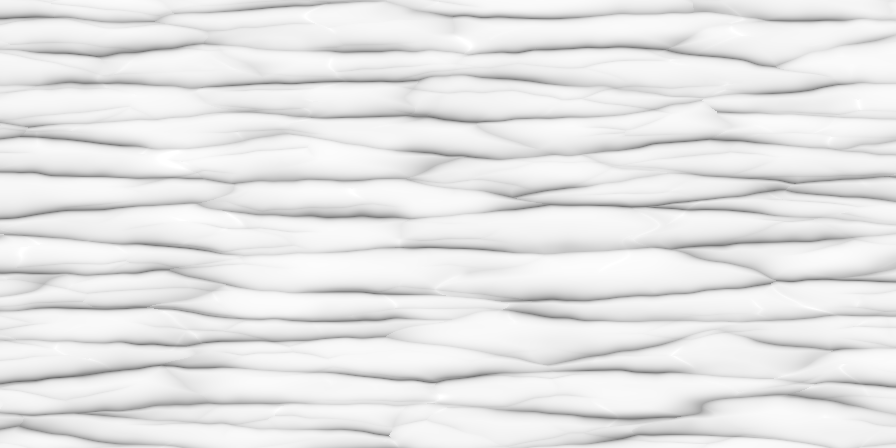
A Shadertoy shader for this texture:

```glsl
// Pale stacked strata: long lens-shaped pillows with fine grey creases.
// Stretched, warped Voronoi cells are shaded by the distance to each border,
// with a wide shadow on each underside and a narrow one on each top.

#define ROWS 13.5          // cells per canvas height
#define COLUMNS 1.9        // cells per length of one canvas height
#define ROW_JITTER 0.78    // vertical scatter of the cell centres
#define UNDER_WIDTH 0.088  // shadow reach on the underside of a pillow
#define TOP_WIDTH 0.034    // shadow reach on the top of a pillow
#define FAINT_CREASE 0.14
#define DEEP_CREASE 0.50
#define FACET_DEPTH 0.08   // strength of the small inner wrinkles
#define BASE_WHITE 0.985

vec2 hash2(vec2 p) {
    vec3 h = fract(p.xyx * vec3(0.1031, 0.1030, 0.0973));
    h += dot(h, h.yzx + 33.33);
    return fract((h.xx + h.yz) * h.zy);
}

float noise(vec2 p) {
    vec2 i = floor(p), f = fract(p);
    f = f * f * (3.0 - 2.0 * f);
    float low = mix(hash2(i).x, hash2(i + vec2(1, 0)).x, f.x);
    float high = mix(hash2(i + vec2(0, 1)).x, hash2(i + vec2(1, 1)).x, f.x);
    return mix(low, high, f.y);
}

// Bends the cell borders into long waves with small kinks
vec2 warp(vec2 p) {
    float along = 0.30 * (noise(p * vec2(5.0, 28.0)) - 0.5);
    float across = 0.28 * (noise(p * vec2(3.0, 8.0) + 7.0) - 0.5)
                 + 0.13 * (noise(p * vec2(8.0, 17.0) + 19.0) - 0.5)
                 + 0.06 * (noise(p * vec2(26.0, 34.0) + 31.0) - 0.5);
    return vec2(along, across);
}

// Cell centre, scattered fully along the layers and less across them
vec2 centre(vec2 cell) {
    return cell + 0.5 + (hash2(cell) - 0.5) * vec2(1.0, ROW_JITTER);
}

// x: crease shadow, y: bright rim on steep borders
vec2 creases(vec2 q) {
    vec2 cell = floor(q);
    vec2 nearest = vec2(8.0);
    for (int j = -2; j <= 2; j++)
    for (int i = -2; i <= 2; i++) {
        vec2 r = centre(cell + vec2(i, j)) - q;
        if (dot(r, r) < dot(nearest, nearest)) nearest = r;
    }

    vec2 shade = vec2(0.0);
    for (int j = -2; j <= 2; j++)
    for (int i = -2; i <= 2; i++) {
        vec2 r = centre(cell + vec2(i, j)) - q;
        vec2 gap = r - nearest;
        if (dot(gap, gap) < 1e-4) continue;
        vec2 normal = normalize(gap);
        float d = max(dot(0.5 * (nearest + r), normal), 0.0);
        float width = mix(TOP_WIDTH, UNDER_WIDTH, smoothstep(-0.3, 0.3, -normal.y));
        float level = smoothstep(0.15, 0.85, abs(normal.y));
        float t = d / width;
        float shadow = 0.72 * exp(-t) + 0.28 * exp(-t / 3.2);
        shade.x = max(shade.x, mix(0.2, 1.0, level) * shadow);
        shade.y = max(shade.y, (1.0 - level) * exp(-d / 0.03));
    }
    return shade;
}

void mainImage(out vec4 fragColor, in vec2 fragCoord) {
    vec2 p = fragCoord / iResolution.y;
    vec2 bend = warp(p);

    // Main pillows, with crease depth drifting along the layers
    vec2 pillow = creases(p * vec2(COLUMNS, ROWS) + bend + 40.0);
    float drift = noise(p * vec2(5.0, 19.0) + 53.0);
    float depth = mix(FAINT_CREASE, DEEP_CREASE, smoothstep(0.2, 0.8, drift));

    // Smaller faint facets inside the pillows
    vec2 facet = creases(p * vec2(4.2, 20.0) + 1.4 * bend + 90.0);
    float facetMask = smoothstep(0.35, 0.75, noise(p * vec2(5.0, 15.0) + 71.0));

    float grey = BASE_WHITE - depth * pillow.x - FACET_DEPTH * facetMask * facet.x;
    grey -= 0.02 * (noise(p * vec2(7.0, 28.0) + 11.0) - 0.4);

    // Bright chips where borders run steeply
    float chip = smoothstep(0.5, 0.8, noise(p * vec2(8.0, 20.0) + 83.0));
    grey += 0.09 * chip * max(pillow.y, 0.5 * facet.y);

    fragColor = vec4(vec3(clamp(grey, 0.0, 1.0)), 1.0);
}
```
